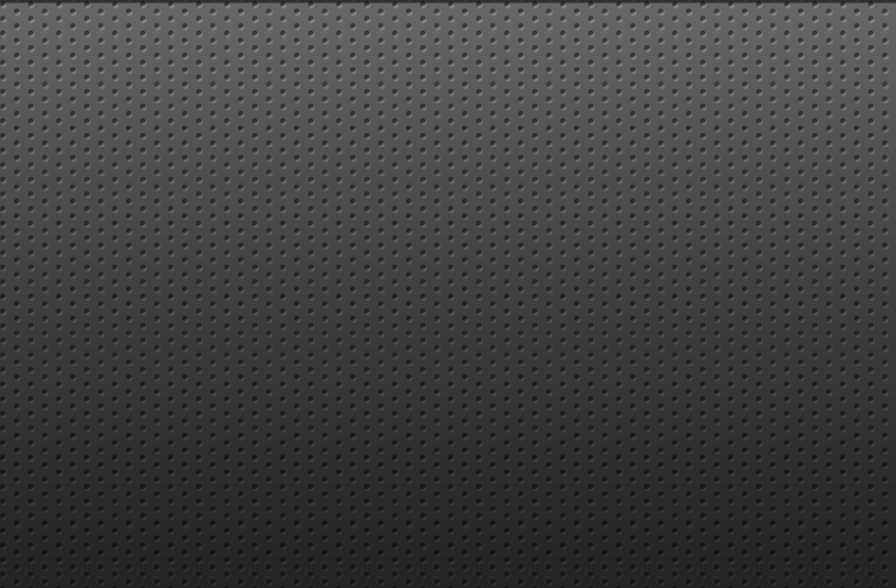
Write a Shadertoy shader that draws this pattern.

```glsl
// Dark metal sheet, punched with small staggered dimples and lit from above.
// A vertical grey gradient carries a repeated cell; each dimple is shaded
// with a dark upper-left wall and a bright crescent at its lower right.

// Grey of the bare sheet, from height 0 (bottom) to 1 (top).
float sheetGrey(float height) {
    return 0.142 + 0.165 * height + 0.10 * height * height;
}

// Offset from the nearest dimple centre; every second column drops half a cell.
vec2 dimpleOffset(vec2 p) {
    vec2 cell = vec2(8.0, 8.36);
    vec2 q = (p - vec2(1.8, -2.6)) / cell;
    float column = floor(q.x + 0.5);
    q.y += 0.5 * mod(column, 2.0);
    return (fract(q + 0.5) - 0.5) * cell;
}

void mainImage(out vec4 fragColor, in vec2 fragCoord) {
    // The canvas is 336 units high; y is measured from the top edge.
    float unitsPerPixel = 336.0 / iResolution.y;
    vec2 p = fragCoord * unitsPerPixel - vec2(0.0, 336.0);
    float height = fragCoord.y / iResolution.y;
    float grey = sheetGrey(height);

    // Dimple: shadowed bowl and lit lower lip.
    vec2 q = dimpleOffset(p);
    float blur = 0.5 * unitsPerPixel + 0.25;
    float bowlDistance = length(q - vec2(-0.2, 0.35)) - 1.55;
    float lipDistance = length(q - vec2(0.25, -0.4)) - 1.75;
    float bowl = 1.0 - smoothstep(-blur, blur, bowlDistance);
    float lip = 1.0 - smoothstep(-blur, blur, lipDistance);
    float slope = dot(q, normalize(vec2(0.6, -1.0)));

    grey *= 1.0 + 0.30 * lip * smoothstep(-0.2, 1.5, slope);
    grey *= 1.0 - 0.42 * bowl * (1.0 - smoothstep(-0.4, 1.4, slope));

    // Narrow shadow along the top edge.
    grey *= mix(0.45, 1.0, smoothstep(0.6, 2.6, -p.y));

    fragColor = vec4(vec3(grey), 1.0);
}
```
